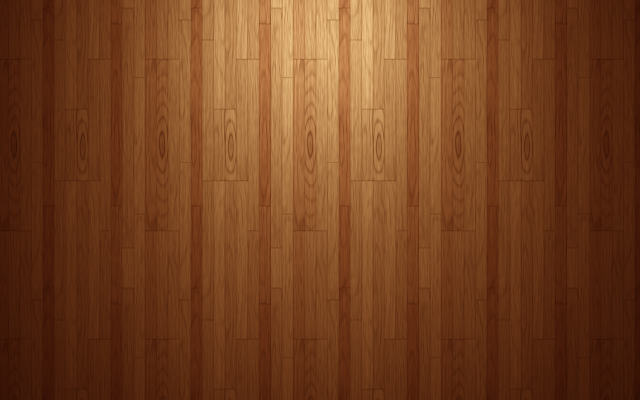
Reproduce this texture procedurally as a Shadertoy shader.

```glsl
// Draws narrow wooden floor boards with grain and knots, lit by a warm glow from the top.

const int PLANKS = 13;               // planks in one horizontal repeat
const float PLANK_WIDTH = 0.02848;   // in canvas heights
const float REPEAT_HEIGHT = 0.7;
const float FIRST_EDGE = -0.0667;    // left edge of plank 0, from the centre

// Two end joints per plank, measured down from the top
const vec2 JOINTS[PLANKS] = vec2[PLANKS](
    vec2(.148, .577), vec2(.148, .577), vec2(.148, .577), vec2(.05, .406),
    vec2(.02, .515), vec2(.10, .452), vec2(.273, .452), vec2(.273, .452),
    vec2(.148, .452), vec2(.148, .577), vec2(.06, .515), vec2(.02, .62),
    vec2(.194, .535));

const float TONES[PLANKS] = float[PLANKS](
    -.06, -.03, -.02, .05, -.10, .03, .05, .01, .03, -.03, -.09, .02, .04);

float hash(vec2 p) {
    return fract(sin(dot(p, vec2(127.1, 311.7))) * 43758.5);
}

vec2 gradient(vec2 cell) {
    float angle = 6.2832 * hash(cell);
    return vec2(cos(angle), sin(angle));
}

float gradientNoise(vec2 p) {
    vec2 i = floor(p), f = p - i;
    vec2 s = f * f * f * (f * (f * 6.0 - 15.0) + 10.0);
    vec2 e = vec2(1.0, 0.0);
    float low = mix(dot(gradient(i), f), dot(gradient(i + e), f - e), s.x);
    float high = mix(dot(gradient(i + e.yx), f - e.yx),
                     dot(gradient(i + e.xx), f - e.xx), s.x);
    return mix(low, high, s.y);
}

// Stretched growth rings; p is in plank widths from the board centre
float growthRings(vec2 p, float seed, bool hasKnot) {
    vec2 offset = vec2(hash(vec2(seed, 1.0)) - 0.5, 8.0 * hash(vec2(seed, 2.0)) - 4.0);
    vec2 q = hasKnot ? p : p - offset;
    float warp = gradientNoise(vec2(p.x * 1.3 + seed * 7.0, p.y * 0.3));
    warp += 0.3 * gradientNoise(vec2(p.x * 3.0 - seed * 5.0, p.y * 0.9));
    float stretch = hasKnot ? 0.22 : 0.09;
    float radius = length(vec2(q.x, q.y * stretch)) + (hasKnot ? 0.12 : 0.22) * warp;
    float line = pow(0.5 + 0.5 * sin(radius * 22.0 + 3.0), 4.0);
    float patches = 0.55 + 0.9 * gradientNoise(vec2(seed + 0.37, p.y * 0.35));
    vec2 heart = q * vec2(4.5, 1.1);
    float eye = exp(-dot(heart, heart));
    float halo = exp(-0.12 * q.y * q.y);
    return hasKnot ? line * (0.5 + 0.9 * halo) + 0.8 * eye : line * patches;
}

// Fine vertical streaks and short pores
float fibres(vec2 p, float seed) {
    float streak = gradientNoise(vec2(p.x * 6.0 + seed * 11.0, p.y * 0.2));
    float pore = gradientNoise(vec2(p.x * 9.0 - seed * 3.0, p.y * 1.3));
    return streak * 0.6 + pore * 0.5;
}

float seamLine(float dist, float halfWidth, float pixel) {
    return 1.0 - smoothstep(halfWidth, halfWidth + pixel, dist);
}

// Brightness of the lighting: a wide pool plus a hot spot at the top
float lighting(vec2 p) {
    vec2 pool = vec2(p.x, p.y - 0.35);
    float wide = exp(-dot(pool * pool, 1.0 / vec2(0.62, 0.72)));
    float spot = exp(-dot(p * p, 1.0 / vec2(0.17, 0.17)));
    return 0.15 + 0.40 * wide + 0.36 * spot;
}

// Brown to cream ramp
vec3 woodColor(float level, float redness) {
    float r = clamp(level, 0.02, 1.0);
    vec3 color = vec3(r, 0.86 * pow(r, 1.57), 0.62 * pow(r, 2.15));
    return color * vec3(1.0 + 0.2 * redness, 1.0 - 0.5 * redness, 1.0 - 0.7 * redness);
}

void mainImage(out vec4 fragColor, in vec2 fragCoord) {
    float pixel = 1.0 / iResolution.y;
    vec2 p = (fragCoord - vec2(0.5 * iResolution.x, 0.0)) * pixel;
    p.y = 1.0 - p.y;                 // depth below the top

    // Plank column
    float column = (p.x - FIRST_EDGE) / PLANK_WIDTH;
    float across = fract(column) - 0.5;
    int plank = int(mod(floor(column), float(PLANKS)));

    // Board between two joints
    vec2 joints = JOINTS[plank];
    float firstLength = joints.y - joints.x;
    float along = mod(p.y - joints.x, REPEAT_HEIGHT);
    bool isFirst = along < firstLength;
    float boardLength = isFirst ? firstLength : REPEAT_HEIGHT - firstLength;
    along -= isFirst ? 0.0 : firstLength;
    float seed = float(plank) + (isFirst ? 0.3 : 17.6);
    bool hasKnot = isFirst && (plank == 1 || plank == 7);

    // Grain and board tone
    vec2 local = vec2(across, (along - 0.5 * boardLength) / PLANK_WIDTH);
    float tone = TONES[plank] + 0.07 * (hash(vec2(seed, 5.0)) - 0.5);
    float shade = 1.01 + tone + 0.15 * fibres(local, seed);
    shade -= (hasKnot ? 0.16 : 0.12) * growthRings(local, seed, hasKnot);

    // Seams between boards
    float sideDist = (0.5 - abs(across)) * PLANK_WIDTH;
    float endDist = min(along, boardLength - along);
    shade *= 1.0 - 0.08 * seamLine(sideDist, 0.0004, pixel);
    shade *= 1.0 - 0.10 * seamLine(endDist, 0.0004, pixel);

    vec3 color = woodColor(lighting(p) * shade, max(-tone, 0.0));
    fragColor = vec4(color, 1.0);
}
```
